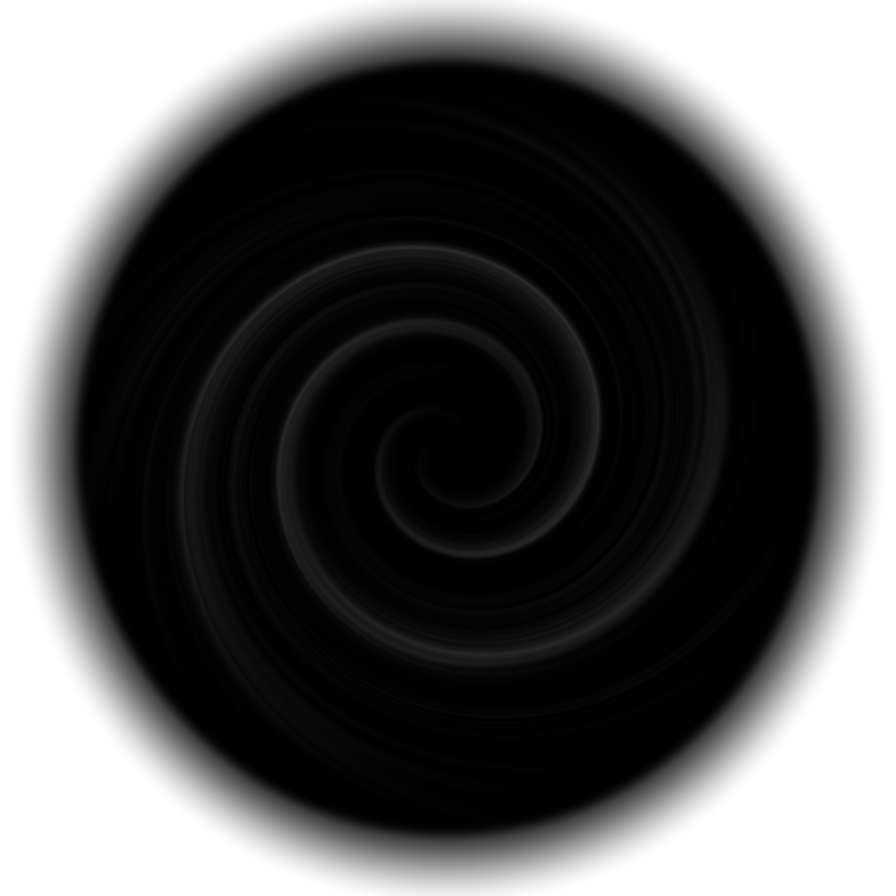
A Shadertoy shader for this background:

```glsl
// A black whirlpool disc with two faint spiral arms on a soft white surround.
// Polar angle is untwisted by a radius-dependent swirl; arms and streaks are
// then drawn as simple profiles and wrapped value noise in that straight space.

#define DISC_RADII   vec2(0.416, 0.434)  // half axes of the dark disc
#define GLOW_RANGE   vec2(0.393, 0.505)  // radii where black turns to white
#define TWIST_RATE   47.0                // swirl at the centre, radians per unit
#define TWIST_RADIUS 0.48                // radius where the swirl stops
#define ARM_LIGHT    0.15
#define STREAK_LIGHT 0.075

const float PI = 3.14159265;
const float TAU = 2.0 * PI;

float hash(vec2 p) {
    vec3 q = fract(p.xyx * 0.1031);
    q += dot(q, q.yzx + 33.33);
    return fract((q.x + q.y) * q.z);
}

// Value noise whose x axis repeats every `period` cells.
float ringNoise(vec2 p, float period) {
    vec2 cell = floor(p);
    vec2 f = fract(p);
    f = f * f * (3.0 - 2.0 * f);
    float x0 = mod(cell.x, period);
    float x1 = mod(cell.x + 1.0, period);
    float low = mix(hash(vec2(x0, cell.y)), hash(vec2(x1, cell.y)), f.x);
    float high = mix(hash(vec2(x0, cell.y + 1.0)), hash(vec2(x1, cell.y + 1.0)), f.x);
    return mix(low, high, f.y);
}

float streakLayer(float angle, float r, float count) {
    return ringNoise(vec2(angle / TAU * count, r * 9.0 + count), count);
}

float wrapAngle(float a) {
    return mod(a + PI, TAU) - PI;
}

// Two arms, each with a crisp outer edge and a long inner tail.
float spiralArms(float angle, float r) {
    float light = 0.0;
    for (int i = 0; i < 2; i++) {
        float phase = (i == 0) ? -0.1 : PI - 1.3 + 3.2 * r;
        float d = wrapAngle(angle - phase);
        float width = d < 0.0 ? 0.16 : 0.48;
        light += exp(-d * d / (width * width));
    }
    float envelope = smoothstep(0.0, 0.17, r) * (1.0 - smoothstep(0.22, 0.39, r));
    return light * envelope;
}

void mainImage(out vec4 fragColor, in vec2 fragCoord) {
    float side = min(iResolution.x, iResolution.y);
    vec2 p = (fragCoord - 0.5 * iResolution.xy) / side;
    float r = length(p) + 1e-5;

    // Straighten the whirl.
    float twist = TWIST_RATE * (r - r * r / (2.0 * TWIST_RADIUS));
    float angle = atan(p.y, p.x + 1e-6) - twist;

    // Fine layers fade near the centre, where they crowd together.
    float broad = streakLayer(angle, r, 13.0);
    float middle = streakLayer(angle, r, 43.0);
    float fine = mix(0.5, streakLayer(angle, r, 113.0), smoothstep(0.08, 0.26, r));
    float grain = 0.6 * middle + 0.4 * fine;

    float streaks = broad * grain * grain;
    streaks *= smoothstep(0.0, 0.2, r) * (1.0 - 0.75 * smoothstep(0.34, 0.43, r));
    float swirl = STREAK_LIGHT * streaks;
    swirl += ARM_LIGHT * spiralArms(angle, r) * (0.4 + 0.9 * grain);

    // Soft surround, cut by the firmer rim of the slightly tall disc.
    vec2 stretch = DISC_RADII / sqrt(DISC_RADII.x * DISC_RADII.y);
    float glow = smoothstep(GLOW_RANGE.x, GLOW_RANGE.y, length(p / stretch));
    float rim = length(p / DISC_RADII);
    float outside = smoothstep(0.965, 1.015, rim);
    float shade = mix(swirl, glow, outside);

    fragColor = vec4(vec3(shade), 1.0);
}
```
